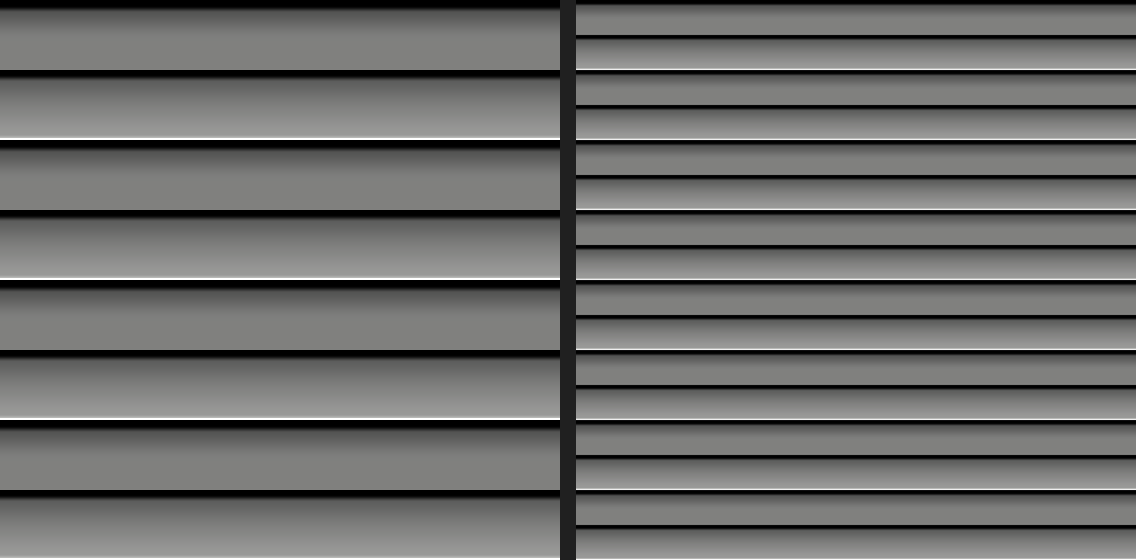
Left: one tile. Right: repeated 2 by 2.
This pattern is drawn by a WebGL 2 fragment shader. Its source:

```glsl
#version 300 es
precision highp float;
// Horizontal grey louvre slats in four pairs, every second slat with a bright lower lip.

uniform vec2 u_resolution;
out vec4 fragColor;

// Face shared by all slats: dark under the slat above, flat grey below; t runs downwards
float slatFace(float t, float topGrey) {
    return mix(topGrey, 0.50, smoothstep(0.08, 0.58, t));
}

// Soft glow that builds towards the lower edge and ends in a thin white lip
float lowerLip(float t) {
    float glow = 0.10 * smoothstep(0.45, 0.95, t);
    float nearEdge = 0.12 * smoothstep(0.92, 0.975, t);
    return glow + nearEdge + 0.32 * smoothstep(0.962, 0.982, t);
}

void main() {
    float row = gl_FragCoord.y / u_resolution.y * 8.0;
    float pixel = 8.0 / u_resolution.y;
    float t = 1.0 - fract(row);
    float lipped = 1.0 - mod(floor(row), 2.0);

    float grey = slatFace(t, mix(0.31, 0.355, lipped));
    grey += lipped * lowerLip(t);

    // Black gap at the top of each slat with a soft shadow below it
    grey *= smoothstep(mix(0.085, 0.07, lipped), mix(0.18, 0.17, lipped), t);

    // Smooth the hard step from the lower edge into the next gap
    grey *= clamp((1.0 - t) / pixel + 0.5, 0.0, 1.0);

    fragColor = vec4(grey * vec3(1.0, 1.002, 0.992), 1.0);
}
```
